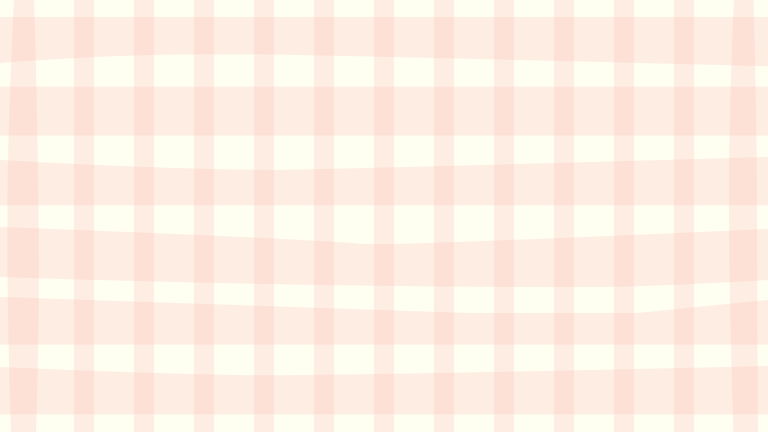
Give the GLSL for this pattern, as a Shadertoy shader.

```glsl
// Soft pink gingham: 13 upright stripes crossing 6 hand-cut bands on cream.

// Edge offset running from ends.x to ends.y to ends.z, level across the span.
float bow(float t, vec3 ends, vec2 span, vec2 power) {
    float before = clamp((span.x - t) / span.x, 0.0, 1.0);
    float after = clamp((t - span.y) / (1.0 - span.y), 0.0, 1.0);
    return ends.y + (ends.x - ends.y) * pow(before, power.x)
                  + (ends.z - ends.y) * pow(after, power.y);
}

// Antialiased coverage of the interval from lo to hi.
float strip(float v, float lo, float hi, float pixel) {
    return clamp((v - lo) / pixel + 0.5, 0.0, 1.0)
         * clamp((hi - v) / pixel + 0.5, 0.0, 1.0);
}

// Six horizontal bands, some with bowed upper or lower edges.
float bands(vec2 p, float pixel) {
    float t = p.x / 768.0;
    float upper[6] = float[6](0.0, 0.0,
        bow(t, vec3(3.6, 13.6, 0.6), vec2(0.36), vec2(1.6, 1.1)),
        bow(t, vec3(0.9, 17.9, 2.9), vec2(0.47, 0.51), vec2(0.8, 1.15)),
        bow(t, vec3(1.2, 17.2, 4.2), vec2(0.61, 0.83), vec2(1.0)),
        bow(t, vec3(1.5, 9.8, 0.5), vec2(0.35), vec2(1.5, 1.3)));
    float lower[6] = float[6](
        bow(t, vec3(-2.8, -11.5, 0.4), vec2(0.26, 0.34), vec2(1.8, 1.1)),
        0.0, 0.0,
        bow(t, vec3(2.1, 12.1, 5.1), vec2(0.72, 0.78), vec2(1.8, 1.4)),
        0.0, 0.0);
    float cover = 0.0;
    for (int i = 0; i < 6; i++) {
        float y = 17.0 + 69.7 * float(i);
        cover = max(cover, strip(p.y, y + upper[i], y + 48.8 + lower[i], pixel));
    }
    return cover;
}

// Evenly spaced stripes; the two outermost swell along their length.
float stripes(vec2 p, float pixel) {
    float t = p.y / 432.0;
    float cover = 0.0;
    for (int i = 0; i < 13; i++) {
        float x = 14.0 + 60.0 * float(i);
        vec2 swell = vec2(0.0);
        if (i == 0) {
            swell.x = bow(t, vec3(0.0, -6.5, -3.0), vec2(0.48, 0.6), vec2(1.6));
            swell.y = bow(t, vec3(0.0, 4.8, 2.0), vec2(0.6, 0.65), vec2(1.6));
        } else if (i == 12) {
            swell.x = bow(t, vec3(0.0, -5.0, -0.5), vec2(0.42, 0.48), vec2(1.6));
            swell.y = bow(t, vec3(-0.5, 3.0, 4.0), vec2(0.5), vec2(1.6));
        }
        cover = max(cover, strip(p.x, x + swell.x, x + 20.0 + swell.y, pixel));
    }
    return cover;
}

void mainImage(out vec4 fragColor, in vec2 fragCoord) {
    // Canvas is 768 by 432 units, measured from the top left.
    vec2 uv = fragCoord / iResolution.xy;
    vec2 p = vec2(uv.x, 1.0 - uv.y) * vec2(768.0, 432.0);
    float pixel = 432.0 / iResolution.y;

    // One layer tints the cream; a crossing of two tints it deeper.
    float layers = bands(p, pixel) + stripes(p, pixel);
    vec3 cream = vec3(0.996, 0.996, 0.945);
    vec3 blush = vec3(0.994, 0.928, 0.888);
    vec3 rose = vec3(0.992, 0.878, 0.838);
    vec3 color = mix(cream, blush, min(layers, 1.0));
    color = mix(color, rose, max(layers - 1.0, 0.0));
    fragColor = vec4(color, 1.0);
}
```
